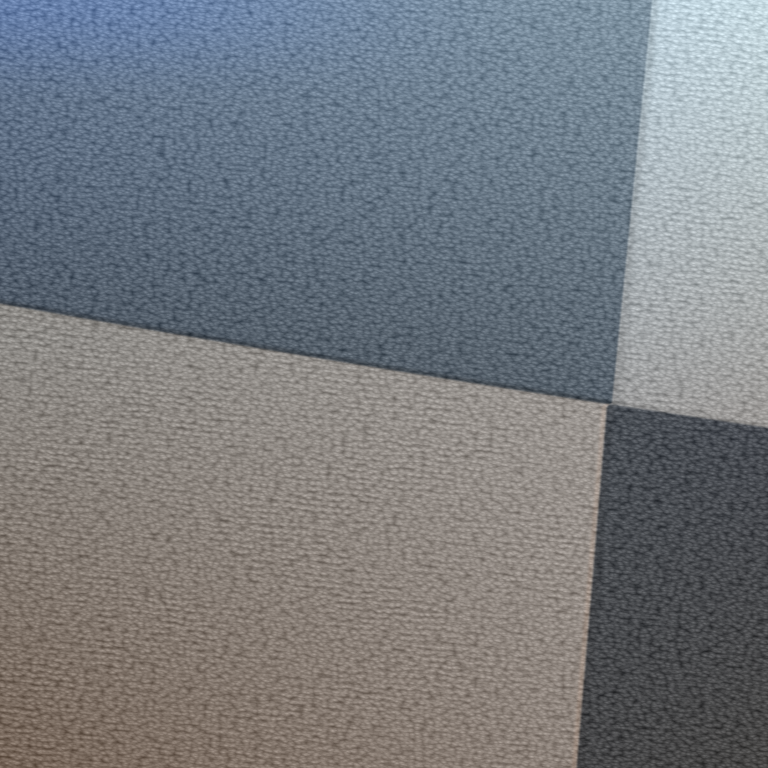
Reproduce this texture procedurally as a Shadertoy shader.

```glsl
// Four woven carpet tiles meeting at a slanted joint, lit cool from above.
// Each tile is a bilinear colour wash; two layers of stretched cellular noise
// and wavering thread rows add the weave, and soft lines shade the seams.

#define ROWS 122.0          // thread rows over the canvas height
#define ROW_SLOPE 0.10      // downward tilt of the rows
#define ROW_STRENGTH 0.030
#define FLECK_STRENGTH 0.17
#define FIBRE_STRENGTH 0.12
#define SEAM_SOFT 0.0022
#define SEAM_WIDTH 0.0035
#define JOINT_Y 0.473
#define TAU 6.2831853

vec2 hash2(vec2 cell) {
    vec3 h = fract(vec3(cell.xyx) * vec3(0.1031, 0.1030, 0.0973));
    h += dot(h, h.yzx + 33.33);
    return fract((h.xx + h.yz) * h.zy);
}

// Distance to the nearest scattered point, roughly centred on zero
float cellular(vec2 p) {
    vec2 cell = floor(p), local = fract(p);
    float nearest = 4.0;
    for (int j = -1; j <= 1; j++)
    for (int i = -1; i <= 1; i++) {
        vec2 offset = vec2(i, j);
        vec2 d = offset + hash2(cell + offset) - local;
        nearest = min(nearest, dot(d, d));
    }
    return 0.46 - sqrt(nearest);
}

// Colour wash between the four corners of a tile
vec3 wash(vec3 lowLeft, vec3 lowRight, vec3 topLeft, vec3 topRight, vec2 t) {
    t = clamp(t, 0.0, 1.0);
    return mix(mix(lowLeft, lowRight, t.x), mix(topLeft, topRight, t.x), t.y);
}

// Seam heights and positions
float crossSeam(float x) { return 0.605 - 0.178 * x + 0.016 * x * x; }
float uprightSeam(float y) {
    float lower = 0.751 + 0.084 * y;
    float upper = 0.797 + 0.100 * (y - 0.479);
    return mix(lower, upper, smoothstep(JOINT_Y - 0.004, JOINT_Y + 0.004, y));
}

// Weave brightness: x is the speckle, y the thread rows
vec2 weave(vec2 uv) {
    vec2 q = vec2(uv.x, uv.y + ROW_SLOPE * uv.x);
    float fleck = cellular(q * vec2(105.0, 185.0));
    float fibre = cellular(q * vec2(150.0, 330.0) + 41.0);
    float waver = 0.55 * sin(q.x * 43.0 + q.y * 71.0)
                + 0.40 * sin(q.x * 97.0 - q.y * 133.0)
                + 1.6 * fleck;
    float rows = sin(TAU * ROWS * q.y + waver);
    float patches = 0.7 + 0.3 * sin(q.x * 17.0 + 2.0 * sin(q.y * 23.0));
    return vec2(FLECK_STRENGTH * fleck + FIBRE_STRENGTH * fibre,
                ROW_STRENGTH * rows * patches);
}

void mainImage(out vec4 fragColor, in vec2 fragCoord) {
    vec2 uv = fragCoord / iResolution.xy;
    float above = uv.y - crossSeam(uv.x);
    float right = uv.x - uprightSeam(uv.y);
    float soft = max(SEAM_SOFT, 0.8 / iResolution.y);
    float isTop = smoothstep(-soft, soft, above);
    float isRight = smoothstep(-soft, soft, right);
    float topHeight = (uv.y - 0.46) / 0.54;
    float lowHeight = uv.y / 0.56;

    // Tile colours
    vec3 slate = wash(vec3(0.27, 0.30, 0.33), vec3(0.33, 0.37, 0.41),
                      vec3(0.40, 0.48, 0.59), vec3(0.49, 0.57, 0.63),
                      vec2(uv.x / 0.83, topHeight));
    slate += vec3(-0.01, 0.01, 0.07) * smoothstep(0.86, 1.0, uv.y)
           * (1.0 - smoothstep(0.1, 0.7, uv.x));
    vec3 silver = wash(vec3(0.60, 0.60, 0.60), vec3(0.60, 0.59, 0.58),
                       vec3(0.73, 0.81, 0.86), vec3(0.77, 0.85, 0.88),
                       vec2((uv.x - 0.8) / 0.2, topHeight));
    vec3 sand = wash(vec3(0.45, 0.385, 0.335), vec3(0.54, 0.50, 0.47),
                     vec3(0.54, 0.53, 0.515), vec3(0.60, 0.585, 0.57),
                     vec2(uv.x / 0.78, lowHeight));
    vec3 charcoal = wash(vec3(0.26, 0.26, 0.265), vec3(0.27, 0.265, 0.26),
                         vec3(0.29, 0.315, 0.345), vec3(0.27, 0.29, 0.325),
                         vec2((uv.x - 0.76) / 0.24, lowHeight));

    vec3 color = mix(mix(sand, charcoal, isRight),
                     mix(slate, silver, isRight), isTop);

    // Weave: rows show most on the pale tiles
    vec2 thread = weave(uv);
    float pale = mix(1.0 - isRight, isRight, isTop);
    color += thread.x + thread.y * mix(0.55, 1.25, pale);

    // Shadow in the cross seam and a warm rim along the sand tile
    float crease = exp(-pow((above - 0.002) / SEAM_WIDTH, 2.0));
    color *= 1.0 - 0.26 * crease * (1.0 - 0.7 * isRight);
    float rim = exp(-pow((right + 0.004) / SEAM_WIDTH, 2.0)) * (1.0 - isTop);
    color += vec3(0.06, 0.035, 0.02) * rim;
    float sideShade = exp(-pow((right - 0.004) / 0.006, 2.0));
    color *= 1.0 - 0.10 * sideShade;

    fragColor = vec4(clamp(color, 0.0, 1.0), 1.0);
}
```
